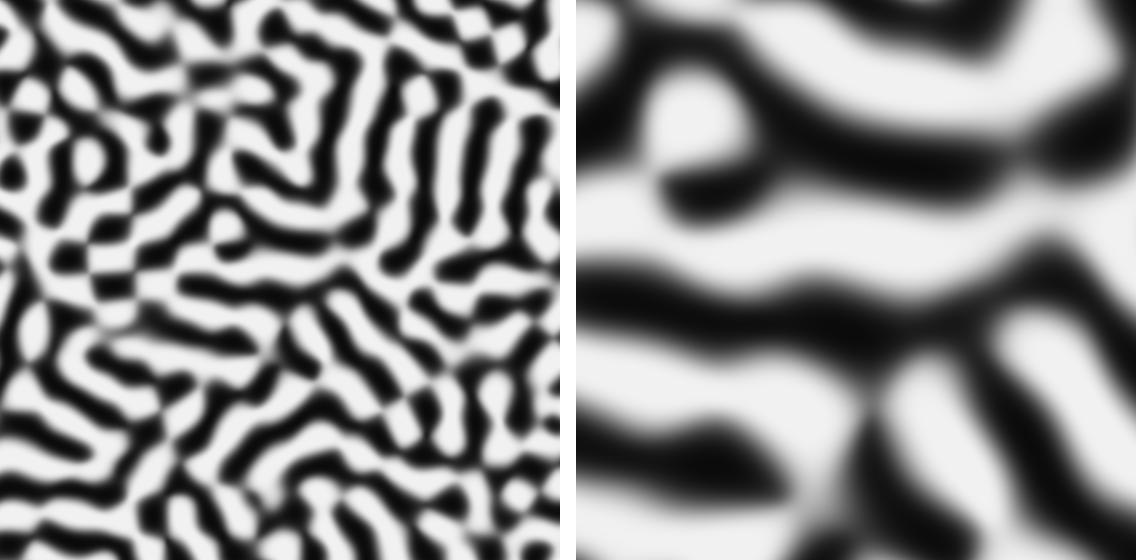
Left, the full canvas; right, a detail of the centre.
Write a Shadertoy shader that draws this pattern.

```glsl
// Soft black and white labyrinth of winding worms and dots, made of local waves.

const float TAU = 6.2831853;
const float CELLS = 9.0;            // wave packets along the canvas height
const float WAVES_PER_CELL = 1.27;  // stripe periods within one cell
const float PACKET_RADIUS = 2.0;    // reach of a packet, in cells
const vec3 INK = vec3(0.03);
const vec3 PAPER = vec3(0.945);

// Three random values from 0 to 1 for a grid point.
vec3 hash32(vec2 p) {
    vec3 q = fract(p.xyx * vec3(0.1031, 0.1030, 0.0973));
    q += dot(q, q.yxz + 33.33);
    return fract((q.xxy + q.yzz) * q.zyx);
}

// Smooth value noise from 0 to 1.
float valueNoise(vec2 p) {
    vec2 i = floor(p);
    vec2 f = smoothstep(0.0, 1.0, p - i);
    float low = mix(hash32(i).x, hash32(i + vec2(1, 0)).x, f.x);
    float high = mix(hash32(i + vec2(0, 1)).x, hash32(i + vec2(1, 1)).x, f.x);
    return mix(low, high, f.y);
}

// Stripe direction: slowly turning, with a random spread.
vec2 waveDirection(vec2 cell, float spread, float random) {
    float angle = 9.0 * valueNoise(cell * 0.35 + 41.0) + spread * (random - 0.5);
    return vec2(cos(angle), sin(angle));
}

// Sum of wave packets: x is the height, yz its slope per radian.
vec3 packetField(vec2 p, float waves, float radius) {
    vec3 field = vec3(0.0);
    vec2 home = floor(p);
    for (int y = -2; y <= 2; y++) {
        for (int x = -2; x <= 2; x++) {
            vec2 cell = home + vec2(x, y);
            vec3 place = hash32(cell + 17.0);
            vec2 offset = p - cell - place.xy;
            float window = max(0.0, 1.0 - dot(offset, offset) / (radius * radius));
            window *= window * window;
            vec2 direction = waveDirection(cell, 2.2, place.z);
            float phase = TAU * (waves * dot(offset, direction) + hash32(cell + 83.0).y);
            field += window * vec3(cos(phase), -sin(phase) * direction);
        }
    }
    return field;
}

// Evens out the wave strength; weak saddles stay grey.
float evenHeight(vec3 field, float softness) {
    return field.x / sqrt(dot(field, field) + softness);
}

void mainImage(out vec4 fragColor, in vec2 fragCoord) {
    vec2 p = fragCoord / iResolution.y * CELLS;
    float height = evenHeight(packetField(p, WAVES_PER_CELL, PACKET_RADIUS), 0.22);
    float tone = smoothstep(-1.1, 0.87, height);
    fragColor = vec4(mix(INK, PAPER, tone), 1.0);
}
```
